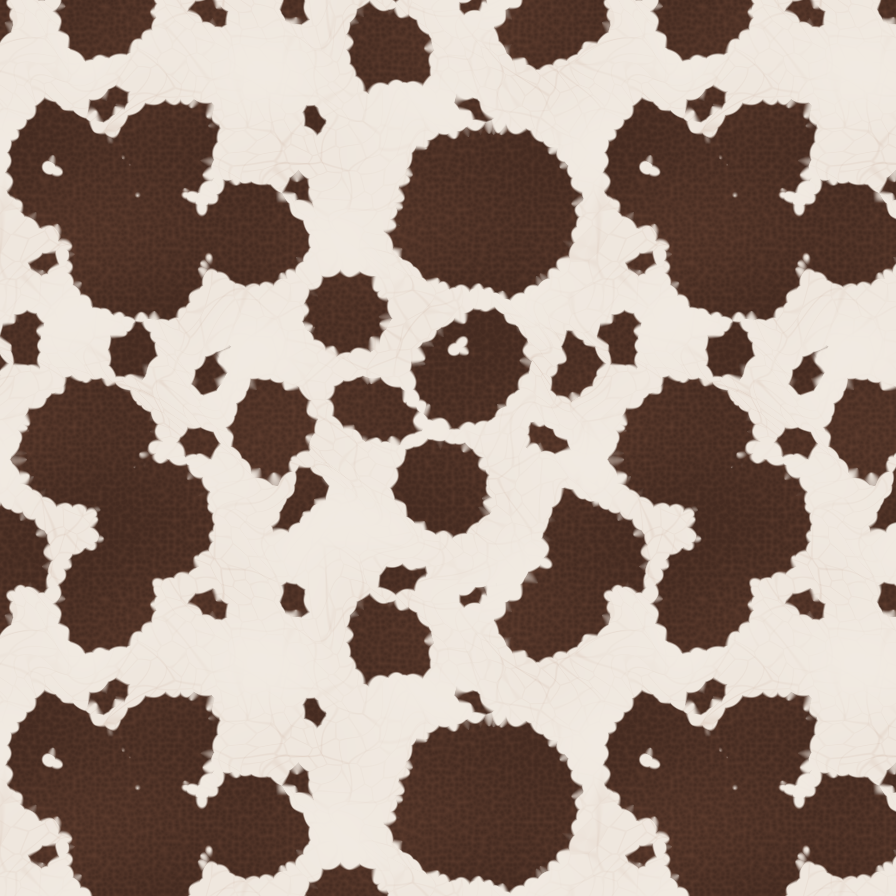
Write a Shadertoy shader that draws this pattern.

```glsl
// Cowhide print: ragged brown patches on cream hide, one tile repeated about 1.5 times.
// Smoothly joined circles form the large patches; a hashed grid scatters spots in the gaps.
// Layered sines bend the outlines, and cellular noise adds furry edges, grain and creases.

const float TAU = 6.2831853;
const vec2 REPEATS = vec2(1.5, 1.512);
const float SPOT_CELLS = 7.0;

const vec3 CREAM = vec3(0.945, 0.918, 0.885);
const vec3 BEIGE = vec3(0.87, 0.80, 0.75);
const vec3 DARK_BROWN = vec3(0.27, 0.17, 0.13);
const vec3 WARM_BROWN = vec3(0.36, 0.23, 0.175);

// Large patches in tile units: centre and radius
const vec3 PATCHES[] = vec3[](
    vec3(.117, .222, .106), vec3(.289, .256, .080), vec3(.225, .089, .115),
    vec3(.420, .112, .088), vec3(.816, .154, .147), vec3(.141, .764, .104),
    vec3(.264, .630, .100), vec3(.176, .508, .084), vec3(.996, .587, .084),
    vec3(.928, .478, .076), vec3(.654, .423, .068), vec3(.787, .886, .088),
    vec3(.742, .695, .078), vec3(.457, .787, .072), vec3(.574, .986, .066));

vec2 hash2(vec2 p) {
    return fract(sin(vec2(dot(p, vec2(127.1, 311.7)), dot(p, vec2(269.5, 183.3)))) * 43758.5);
}

// Shortest offset between two points of the repeating tile
vec2 wrapOffset(vec2 d) {
    return d - round(d);
}

float smoothUnion(float a, float b, float k) {
    float h = max(k - abs(a - b), 0.0) / k;
    return min(a, b) - h * h * k * 0.25;
}

// Tileable cellular noise: nearest and second nearest distance
vec2 cellular(vec2 p, float cells) {
    p *= cells;
    vec2 base = floor(p), nearest = vec2(9.0);
    for (int y = -1; y <= 1; y++)
    for (int x = -1; x <= 1; x++) {
        vec2 cell = base + vec2(x, y);
        float d = length(cell + hash2(mod(cell, cells)) - p);
        nearest = d < nearest.x ? vec2(d, nearest.x) : vec2(nearest.x, min(nearest.y, d));
    }
    return nearest;
}

// Tileable bending by layered sines
vec2 warp(vec2 p, float strength) {
    for (float i = 1.0; i < 5.0; i++) {
        float freq = 2.0 * i + 1.0;
        p += strength / freq * sin(TAU * (freq * p.yx + i * p) + vec2(i, 2.3 * i));
    }
    return p;
}

float patchDistance(vec2 p) {
    float d = 1.0;
    for (int i = 0; i < PATCHES.length(); i++)
        d = smoothUnion(d, length(wrapOffset(p - PATCHES[i].xy)) - PATCHES[i].z, 0.02);
    return d;
}

// Adds small spots in open hide and a few pale nicks inside the patches
float scatterSpots(vec2 p, float d) {
    vec2 base = floor(p * SPOT_CELLS);
    for (int y = -1; y <= 1; y++)
    for (int x = -1; x <= 1; x++) {
        vec2 cell = mod(base + vec2(x, y), SPOT_CELLS);
        vec2 centre = (cell + 0.2 + 0.6 * hash2(cell + 3.7)) / SPOT_CELLS;
        vec2 pick = hash2(cell + 17.3);
        float clearance = patchDistance(centre);
        float radius = min(mix(0.014, 0.06, pick.x), clearance - 0.02);
        vec2 axis = vec2(cos(TAU * pick.y), sin(TAU * pick.y));
        vec2 offset = wrapOffset(p - centre);
        vec2 local = vec2(dot(offset, axis), dot(offset, vec2(-axis.y, axis.x)));
        float spot = length(local * vec2(0.82, 1.2)) - radius;
        if (radius > 0.01) d = min(d, spot);
        else if (clearance < -0.03 && pick.x < 0.25) d = max(d, 0.014 - length(local));
    }
    return d;
}

// Cream ground with faint beige clouds and creases
vec3 hideColour(vec2 p) {
    vec2 bent = warp(p, 0.05);
    vec2 coarse = cellular(bent, 13.0), fine = cellular(bent + 0.37, 31.0);
    float crease = 1.0 - smoothstep(0.0, 0.07, coarse.y - coarse.x);
    crease += 0.7 * (1.0 - smoothstep(0.0, 0.12, fine.y - fine.x));
    float cloud = 0.5 + 0.5 * sin(TAU * (2.0 * bent.x + bent.y)) * sin(TAU * (3.0 * bent.y - bent.x));
    return mix(CREAM, BEIGE, cloud * (0.12 + 0.35 * crease));
}

// Brown pile with woven grain and slow tonal drift
vec3 furColour(vec2 p) {
    float grain = cellular(p, 120.0).x;
    float drift = sin(TAU * (p.x + p.y)) * sin(TAU * (2.0 * p.y - p.x) + 1.0);
    float weave = sin(TAU * 90.0 * p.x) + sin(TAU * 90.0 * p.y);
    return mix(DARK_BROWN, WARM_BROWN, clamp(0.8 * grain + 0.25 * drift + 0.07 * weave, 0.0, 1.0));
}

void mainImage(out vec4 fragColor, in vec2 fragCoord) {
    vec2 p = fragCoord / iResolution.xy * REPEATS;
    vec2 bent = warp(p, 0.026);

    // Outline with pointed tufts
    float d = scatterSpots(bent, patchDistance(bent));
    d -= 0.022 * (cellular(p, 42.0).x - 0.4);

    float edge = max(0.004, REPEATS.y / iResolution.y);
    vec3 colour = mix(furColour(p), hideColour(p), smoothstep(-edge, edge, d));
    fragColor = vec4(colour, 1.0);
}
```
